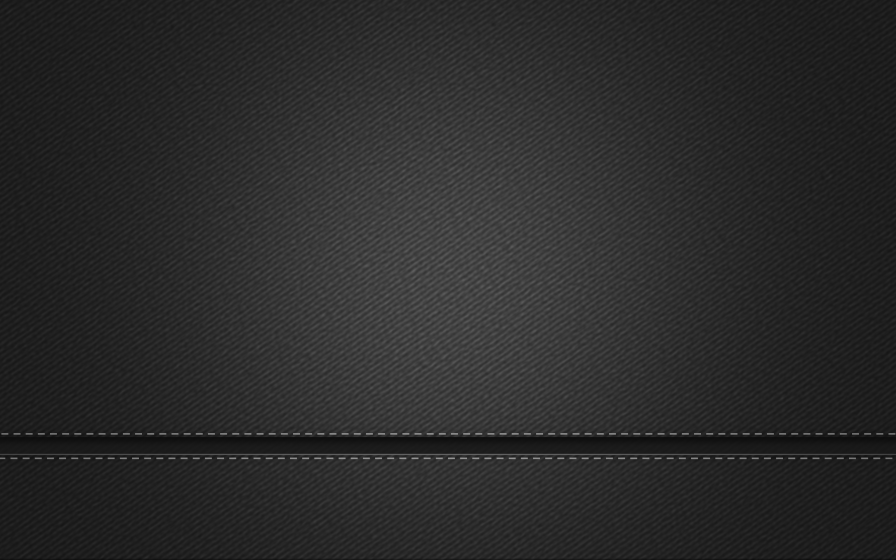
This texture is drawn by a WebGL 1 fragment shader. Its source:

```glsl
precision highp float;
uniform vec2 u_resolution;

vec2 gradientAt(vec2 cell) {
  vec2 h = vec2(dot(cell, vec2(127.1, 311.7)), dot(cell, vec2(269.5, 183.3)));
  return fract(sin(h) * 43758.5) * 2.0 - 1.0;
}

float gradientNoise(vec2 p) {
  vec2 i = floor(p), f = fract(p);
  vec2 u = f * f * f * (f * (f * 6.0 - 15.0) + 10.0);
  float a = dot(gradientAt(i), f);
  float b = dot(gradientAt(i + vec2(1.0, 0.0)), f - vec2(1.0, 0.0));
  float c = dot(gradientAt(i + vec2(0.0, 1.0)), f - vec2(0.0, 1.0));
  float d = dot(gradientAt(i + 1.0), f - 1.0);
  return mix(mix(a, b, u.x), mix(c, d, u.x), u.y);
}

// Diagonal ribs broken into short threads by stretched noise
float twill(vec2 p) {
  vec2 q = vec2(0.82 * p.x + 0.57 * p.y, 0.82 * p.y - 0.57 * p.x);
  float wobble = gradientNoise(p * 70.0) * 0.9;
  float rib = sin(q.y * 6.2832 / 0.0092 + wobble);
  float thread = gradientNoise(q * vec2(95.0, 210.0));
  float grain = gradientNoise(p * 155.0 + 17.0);
  return rib * (0.15 + 0.12 * thread) + 0.22 * thread + 0.16 * grain;
}

// Soft-edged horizontal strip
float strip(float y, float center, float halfHeight, float px) {
  return clamp((halfHeight - abs(y - center)) / px + 0.5, 0.0, 1.0);
}

// Row of evenly spaced thread dashes
float stitches(vec2 p, float y, float shift, float px) {
  float x = (fract(p.x / 0.0217 + shift) - 0.5) * 0.0217;
  vec2 d = abs(vec2(x, p.y - y)) - vec2(0.0062, 0.0014);
  vec2 cover = clamp(0.5 - d / px, 0.0, 1.0);
  return cover.x * cover.y;
}

void main() {
  float px = 1.0 / u_resolution.y;
  vec2 p = gl_FragCoord.xy * px;
  float middle = 0.5 * u_resolution.x * px;

  // Cloth lit by a round glow
  vec2 fromGlow = p - vec2(middle, 0.51);
  float light = 0.108 + 0.162 * exp(-4.6 * dot(fromGlow, fromGlow));
  float shade = light * (1.0 + twill(p));

  // Soft shadows beside the seam
  shade *= 1.0 - 0.22 * exp(-abs(p.y - 0.222) / 0.006);
  shade *= 1.0 - 0.25 * exp(-abs(p.y - 0.184) / 0.005);

  // Recessed band, darkest beneath its upper lip
  float depth = clamp((0.2195 - p.y) / 0.030, 0.0, 1.0);
  float sideFade = exp(-2.2 * (p.x - middle) * (p.x - middle));
  float groove = mix(0.055, 0.095, smoothstep(0.0, 0.6, depth)) + 0.02 * sideFade * depth;
  groove *= 1.0 + 0.25 * twill(p);
  shade = mix(shade, groove, strip(p.y, 0.2042, 0.0153, px));

  // Lit lower lip
  shade = mix(shade, 0.24 + 0.18 * sideFade, 0.85 * strip(p.y, 0.1885, 0.0011, px));

  // Stitch rows
  float thread = 0.46 + 0.16 * sideFade;
  shade = mix(shade, thread, 0.9 * stitches(p, 0.2252, 0.1, px));
  shade = mix(shade, thread, 0.9 * stitches(p, 0.1815, 0.35, px));

  // Dark hem along the bottom
  shade *= mix(0.6, 1.0, smoothstep(0.0, 0.004, p.y));

  gl_FragColor = vec4(vec3(shade), 1.0);
}
```
